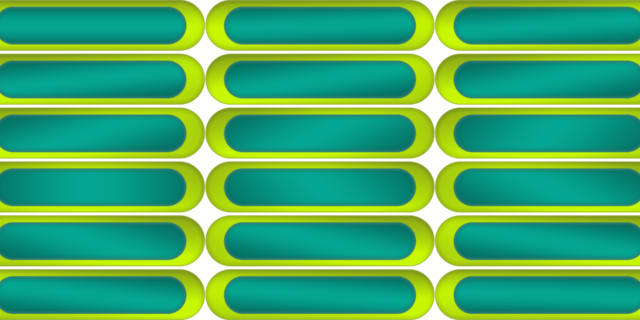
This pattern is drawn by a Shadertoy shader. Its source:

```glsl
// Rows of glossy lime capsules with recessed teal windows on a pale ground.
// Each cell is two capsule distance fields; a band of sheen turns by a fixed
// angle from one cell to the next, reading left to right and top to bottom.

// Lengths are fractions of the canvas height.
const vec2 PITCH = vec2(0.7175, 0.1684);
const vec2 SHELL_HALF = vec2(0.358, 0.0795);
const vec2 WINDOW_HALF = vec2(0.300, 0.0590);
const vec2 WINDOW_OFFSET = vec2(0.0, -0.001);
const float COLUMNS = 3.0;
const float ROWS = 6.0;
const float TURN_PER_CELL = radians(10.0);
const float SHELL_RIM = 0.020;
const float WINDOW_RIM = 0.022;
const float WINDOW_BLUR = 0.003;

const vec3 GROUND = vec3(0.995, 0.995, 0.990);
const vec3 LIME_DARK = vec3(0.51, 0.61, 0.10);
const vec3 LIME_BRIGHT = vec3(0.78, 0.97, 0.01);
const vec3 SHELL_EDGE = vec3(0.55, 0.63, 0.24);
const vec3 TEAL_DARK = vec3(0.02, 0.45, 0.40);
const vec3 TEAL_BRIGHT = vec3(0.02, 0.65, 0.57);
const vec3 WINDOW_EDGE = vec3(0.22, 0.50, 0.46);

// Signed distance to a horizontal capsule of the given half size.
float capsule(vec2 p, vec2 halfSize) {
    p.x = max(abs(p.x) - halfSize.x + halfSize.y, 0.0);
    return length(p) - halfSize.y;
}

// Bright band through the centre, in coordinates scaled to the shape.
float sheen(vec2 q, float angle) {
    float across = abs(dot(q, vec2(-sin(angle), cos(angle))));
    return 1.0 - smoothstep(0.0, 1.25, across);
}

vec3 shellColour(vec2 p, float dist, float angle) {
    vec2 q = p / SHELL_HALF;
    float rim = smoothstep(-SHELL_RIM, 0.0, dist);
    float light = 0.42 + 0.55 * sheen(q, angle) - 0.28 * q.y - 0.30 * rim;
    vec3 colour = mix(LIME_DARK, LIME_BRIGHT, clamp(light, 0.0, 1.0));
    return mix(colour, SHELL_EDGE, 0.65 * smoothstep(-0.005, 0.0, dist));
}

vec3 windowColour(vec2 p, float dist, float angle) {
    float light = sheen(p / WINDOW_HALF, angle);
    float rim = smoothstep(-WINDOW_RIM, 0.0, dist);
    vec3 colour = mix(TEAL_DARK, TEAL_BRIGHT, light);
    colour *= 1.0 - 0.10 * rim;
    return mix(colour, WINDOW_EDGE, 0.85 * rim * rim * rim);
}

void mainImage(out vec4 fragColor, in vec2 fragCoord) {
    float pixel = 1.0 / iResolution.y;
    vec2 centred = (fragCoord - 0.5 * iResolution.xy) * pixel;

    // Cell number, with row zero at the top, and position within the cell.
    vec2 grid = centred / PITCH + 0.5 * vec2(COLUMNS, ROWS);
    vec2 cell = floor(grid);
    vec2 p = (fract(grid) - 0.5) * PITCH;
    float index = (ROWS - 1.0 - cell.y) * COLUMNS + cell.x;
    float angle = index * TURN_PER_CELL;

    // Outer shell
    float shell = capsule(p, SHELL_HALF);
    float shellMask = 1.0 - smoothstep(-pixel, pixel, shell);
    vec3 colour = mix(GROUND, shellColour(p, shell, angle), shellMask);

    // Recessed window with a soft edge
    vec2 windowPos = p - WINDOW_OFFSET;
    float window = capsule(windowPos, WINDOW_HALF);
    float blur = max(WINDOW_BLUR, pixel);
    float windowMask = 1.0 - smoothstep(-blur, blur, window);
    colour = mix(colour, windowColour(windowPos, window, angle), windowMask);

    fragColor = vec4(colour, 1.0);
}
```
